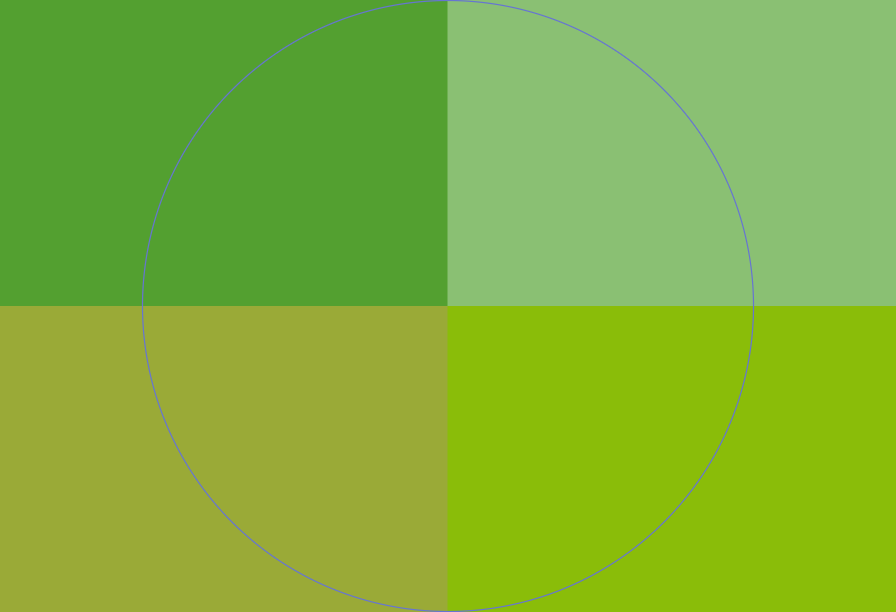
Give the GLSL for this background, as a Shadertoy shader.

```glsl
#define TOP_LEFT vec3(0.325, 0.627, 0.188)
#define TOP_RIGHT vec3(0.541, 0.753, 0.451)
#define BOTTOM_LEFT vec3(0.604, 0.667, 0.216)
#define BOTTOM_RIGHT vec3(0.541, 0.741, 0.035)
#define RING_COLOR vec3(0.40, 0.46, 0.82)
#define RING_RADIUS 0.4992
#define RING_WIDTH 0.0020
#define SPLIT vec2(-0.0008, 0.0)

// Share of a pixel lying on the positive side of an edge
float coverage(float dist, float pixel) {
    return clamp(dist / pixel + 0.5, 0.0, 1.0);
}

void mainImage(out vec4 fragColor, in vec2 fragCoord) {
    // Centered coordinates, one unit per canvas height
    float pixel = 1.0 / iResolution.y;
    vec2 p = (fragCoord - 0.5 * iResolution.xy) * pixel;

    // Four flat quadrants
    float right = coverage(p.x - SPLIT.x, pixel);
    float top = coverage(p.y - SPLIT.y, pixel);
    vec3 lower = mix(BOTTOM_LEFT, BOTTOM_RIGHT, right);
    vec3 upper = mix(TOP_LEFT, TOP_RIGHT, right);
    vec3 color = mix(lower, upper, top);

    // Thin ring: the difference of two filled discs
    float radius = length(p);
    float inner = coverage(radius - RING_RADIUS + 0.5 * RING_WIDTH, pixel);
    float outer = coverage(radius - RING_RADIUS - 0.5 * RING_WIDTH, pixel);
    color = mix(color, RING_COLOR, inner - outer);

    fragColor = vec4(color, 1.0);
}
```
